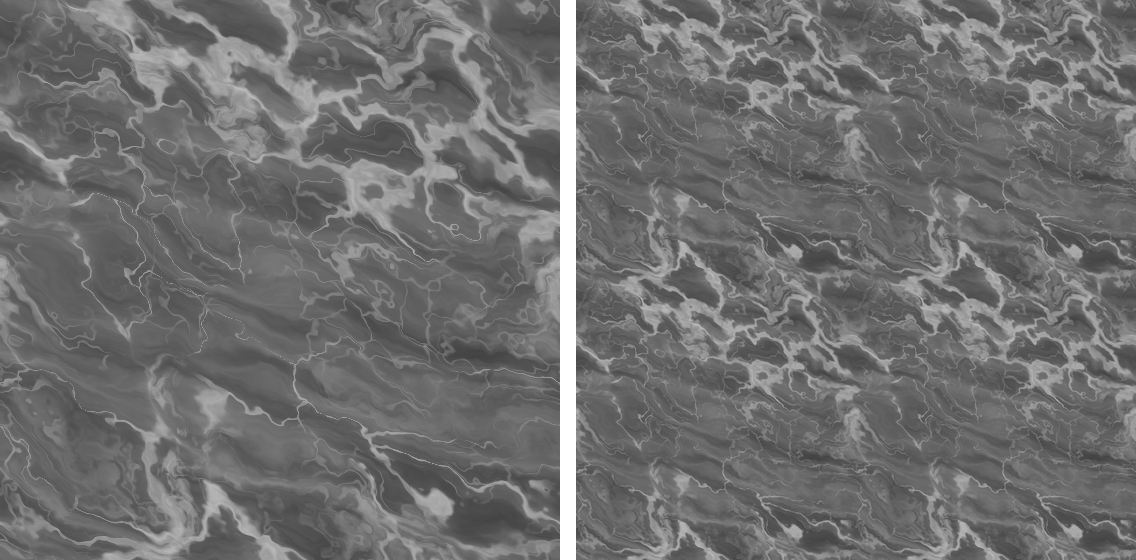
Left: one tile. Right: repeated 2 by 2.
Reproduce this texture procedurally as a three.js fragment shader.

```glsl
varying vec2 vUv;

#define DRIFT 0.3333333
#define WARP 0.30
#define WATER 0.362
#define STREAKS 0.25
#define FOAM 0.61
#define FOAM_GRAIN 0.34
#define THIN 0.035
#define THICK 0.27
#define HAZE 0.09
#define FINE_VEINS 0.42

float hash(vec2 c) {
  return fract(sin(dot(c, vec2(127.1, 311.7))) * 43758.5453);
}

// Wraps a cell on the sheared lattice; count.y must be a multiple of 3
vec2 wrapCell(vec2 cell, vec2 count) {
  float turns = floor((cell.x + 0.5) / count.x);
  float shift = floor(count.y * DRIFT + 0.5);
  vec2 c = cell - turns * vec2(count.x, shift);
  return vec2(c.x, floor(mod(c.y + 0.5, count.y)));
}

float noise(vec2 p, vec2 count, float seed) {
  vec2 q = p * count;
  vec2 cell = floor(q);
  vec2 f = q - cell;
  f = f * f * f * (f * (f * 6.0 - 15.0) + 10.0);
  float a = hash(wrapCell(cell, count) + seed);
  float b = hash(wrapCell(cell + vec2(1.0, 0.0), count) + seed);
  float c = hash(wrapCell(cell + vec2(0.0, 1.0), count) + seed);
  float d = hash(wrapCell(cell + vec2(1.0, 1.0), count) + seed);
  return mix(mix(a, b, f.x), mix(c, d, f.x), f.y);
}

float fbm(vec2 p, vec2 count, float seed) {
  float sum = 0.0, total = 0.0, weight = 1.0;
  for (int i = 0; i < 5; i++) {
    sum += weight * noise(p, count, seed);
    total += weight;
    weight *= 0.55;
    count *= 2.0;
    seed += 17.3;
  }
  return sum / total;
}

// Gap between the two nearest cell points: zero along the cell borders
float borderGap(vec2 p, vec2 count, float seed) {
  vec2 q = p * count;
  vec2 home = floor(q);
  float nearest = 9.0, second = 9.0;
  for (int j = -1; j <= 1; j++) {
    for (int i = -1; i <= 1; i++) {
      vec2 cell = home + vec2(float(i), float(j));
      vec2 id = wrapCell(cell, count) + seed;
      vec2 point = cell + 0.1 + 0.8 * vec2(hash(id), hash(id + 41.7));
      float dist = length(point - q);
      second = min(second, max(nearest, dist));
      nearest = min(nearest, dist);
    }
  }
  return second - nearest;
}

void main() {
  // Sheared space, so that all features lean down to the right
  vec2 p = vec2(vUv.x, vUv.y + DRIFT * vUv.x);
  vec2 bend = vec2(fbm(p, vec2(5.0, 6.0), 3.0), fbm(p, vec2(5.0, 6.0), 59.0)) - 0.5;
  vec2 warped = p + WARP * bend;

  // Water with long drifting streaks
  float streak = fbm(p + 0.15 * bend, vec2(4.0, 30.0), 11.0) - 0.5;
  float swell = fbm(p, vec2(3.0, 3.0), 23.0) - 0.5;
  float water = WATER + STREAKS * streak + 0.12 * swell;

  // Wide foam bands that thin out into threads
  float spread = smoothstep(0.38, 0.72, fbm(p, vec2(3.0, 3.0), 71.0));
  float grain = fbm(warped, vec2(24.0, 48.0), 37.0);
  float gap = borderGap(warped, vec2(5.0, 9.0), 5.0);
  float width = mix(THIN, THICK, spread * spread);
  float ragged = gap + (grain - 0.5) * (0.05 + 0.5 * width);
  float present = smoothstep(0.34, 0.54, fbm(warped, vec2(6.0, 9.0), 83.0));
  float bands = (1.0 - smoothstep(0.35 * width, width, ragged)) * present;

  // Fine veins and torn patches
  float fineGap = borderGap(warped + 0.05 * bend.yx, vec2(11.0, 18.0), 29.0);
  float veinMask = smoothstep(0.42, 0.62, fbm(p, vec2(7.0, 9.0), 47.0));
  float veins = (1.0 - smoothstep(0.02, 0.11, fineGap)) * veinMask * FINE_VEINS;
  float patches = smoothstep(0.55, 0.67, fbm(warped, vec2(7.0, 12.0), 97.0));
  patches *= (0.2 + 0.8 * spread) * smoothstep(0.3, 0.6, grain) * 0.6;

  // Small bright flecks close to the foam
  float fleck = smoothstep(0.78, 0.92, noise(warped, vec2(90.0, 150.0), 61.0));
  fleck *= exp(-7.0 * gap) * present * 0.45;

  // Thin haze around the foam, then the foam itself
  water += HAZE * exp(-4.0 * gap) * (0.25 + spread);
  float cover = 1.0 - (1.0 - 0.88 * bands) * (1.0 - veins) * (1.0 - patches) * (1.0 - fleck);
  float foam = FOAM + FOAM_GRAIN * (grain - 0.5) + 0.05 * spread;
  gl_FragColor = vec4(vec3(mix(water, foam, cover)), 1.0);
}
```
